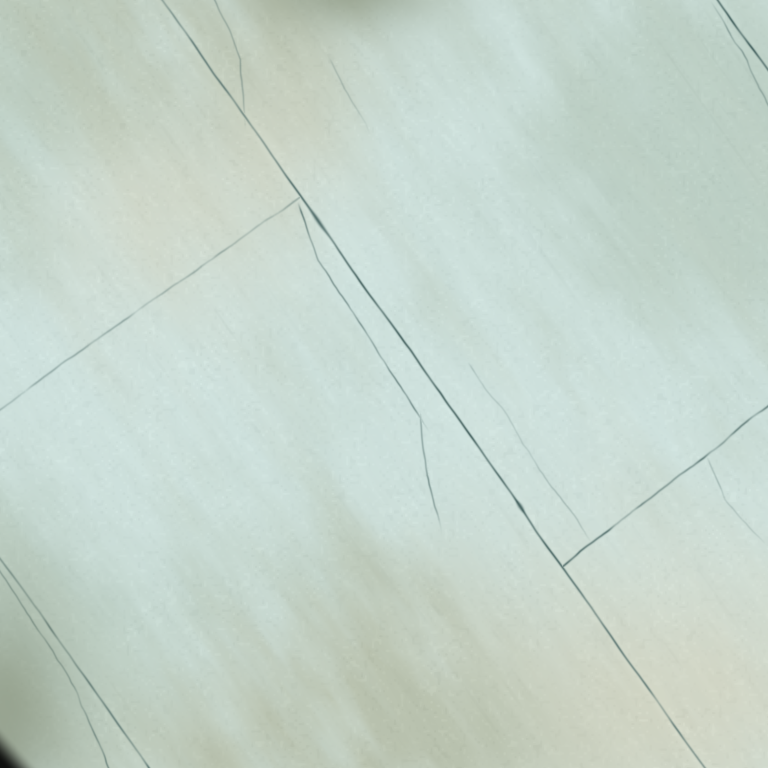
Give the GLSL for this texture, as a Shadertoy shader.

```glsl
#define PLANK_WIDTH 0.591
#define PLANK_LENGTH 1.18
#define JOINT_WIDTH 0.0016
#define CRACK_WIDTH 0.0014
#define GRAIN 0.034
#define COOL vec3(0.808, 0.882, 0.866)
#define SHADE vec3(0.738, 0.812, 0.772)
#define WARM vec3(0.825, 0.84, 0.775)
#define BEIGE vec3(0.725, 0.76, 0.685)
#define GROUT vec3(0.31, 0.42, 0.41)
#define STAIN vec3(0.53, 0.57, 0.48)

float hash(vec2 p) {
    return fract(sin(dot(p, vec2(127.1, 311.7))) * 43758.5453);
}

float noise(vec2 p) {
    vec2 i = floor(p), f = fract(p);
    f = f * f * (3.0 - 2.0 * f);
    return mix(mix(hash(i), hash(i + vec2(1, 0)), f.x),
               mix(hash(i + vec2(0, 1)), hash(i + vec2(1, 1)), f.x), f.y);
}

float fbm(vec2 p) {
    float sum = 0.0, amp = 0.5;
    for (int i = 0; i < 4; i++) {
        sum += amp * noise(p);
        p = p * 2.03 + 17.3;
        amp *= 0.5;
    }
    return sum / 0.9375;
}

// Soft round patch: 1 at the centre, fading outwards
float patchAt(vec2 p, vec2 centre, vec2 radius) {
    vec2 d = (p - centre) / radius;
    return exp(-dot(d, d));
}

// Soft line profile, never thinner than a pixel
float stroke(float dist, float width) {
    float w = max(width, 0.7 / iResolution.y);
    return exp(-dist * dist / (w * w));
}

// Crack along the plank; span is its start and end, kink the place where it bends
float crack(vec2 q, vec2 span, float start, float lean, float kink, float bend) {
    float path = start + lean * (q.y - span.x) + bend * max(q.y - kink, 0.0);
    float loose = smoothstep(span.x, span.x + 0.05, q.y);
    path += 0.010 * loose * (fbm(vec2(q.y * 18.0, start * 40.0)) - 0.5);
    float slope = lean + bend * step(kink, q.y);
    float ends = smoothstep(span.x - 0.008, span.x + 0.008, q.y)
               * (1.0 - smoothstep(span.y - 0.03, span.y + 0.01, q.y));
    float wear = 0.35 + 0.75 * noise(vec2(q.y * 55.0, start * 9.0));
    return stroke((q.x - path) * inversesqrt(1.0 + slope * slope), CRACK_WIDTH) * ends * wear;
}

void mainImage(out vec4 fragColor, in vec2 fragCoord) {
    vec2 p = fragCoord / iResolution.xy;
    // Plank frame: x across the boards, y along them
    vec2 q = vec2(dot(p, vec2(0.816, 0.577)), dot(p, vec2(0.577, -0.816)));

    // Broad colour patches
    float cloud = fbm(p * 5.0 + 3.0) - 0.5;
    float streak = fbm(q * vec2(22.0, 5.0) + 8.0) - 0.5;
    float shade = 0.02 + 0.8 * cloud + 0.75 * streak
                + 0.95 * patchAt(p, vec2(0.95, 0.83), vec2(0.27, 0.26))
                + 0.9 * patchAt(p, vec2(0.06, 0.18), vec2(0.22, 0.22))
                + 0.9 * patchAt(p, vec2(0.02, 0.9), vec2(0.26, 0.25))
                + 0.5 * patchAt(p, vec2(0.42, 0.24), vec2(0.18, 0.1));
    vec3 colour = mix(COOL, SHADE, smoothstep(0.0, 0.9, shade));
    float warm = patchAt(p, vec2(0.85, 0.08), vec2(0.34, 0.2))
               + 0.7 * patchAt(p, vec2(0.2, 0.73), vec2(0.14, 0.16))
               + 0.7 * patchAt(p, vec2(0.37, 0.86), vec2(0.09, 0.15)) + 0.3 * streak;
    colour = mix(colour, WARM, clamp(warm, 0.0, 1.0));
    float beige = patchAt(p, vec2(0.48, 0.14), vec2(0.21, 0.14))
                + 0.8 * patchAt(p, vec2(0.2, 0.97), vec2(0.27, 0.16))
                + 0.6 * patchAt(p, vec2(0.4, 0.0), vec2(0.35, 0.1));
    beige *= 1.0 + 1.2 * (streak + cloud);
    colour = mix(colour, BEIGE, clamp(beige, 0.0, 1.0));

    // Faint fibres along the boards and sparse surface speckle
    float fibre = noise(q * vec2(130.0, 22.0)) + noise(q * vec2(65.0, 10.0)) - 1.0;
    float bumps = noise(p * 210.0);
    float speckle = smoothstep(0.65, 1.0, bumps) - smoothstep(0.35, 0.0, bumps);
    float dark = smoothstep(0.8, 1.0, noise(q * vec2(110.0, 13.0))) * noise(p * 7.0);
    colour += GRAIN * (0.3 * fibre + 0.5 * speckle * (0.4 + noise(p * 30.0)) - 0.6 * dark);

    // Long and staggered cross joints
    float across = q.x - 0.158 + 0.005 * (fbm(vec2(q.y * 12.0, 2.0)) - 0.5);
    float row = floor(across / PLANK_WIDTH);
    float joint = floor(across / PLANK_WIDTH + 0.5);
    float sideDist = across - PLANK_WIDTH * joint;
    float tilt = 0.045 * mod(row, 2.0) * (q.x - 0.749);
    float along = q.y + 0.382 + tilt - 0.5 * PLANK_LENGTH * row;
    along += 0.005 * (fbm(q.xx * 14.0) - 0.5);
    float endDist = along - PLANK_LENGTH * floor(along / PLANK_LENGTH + 0.5);
    float wear = noise(vec2(q.y * 45.0, joint + 4.0));
    float centre = exp(-pow((q.y + 0.08) / 0.32, 4.0)) * step(0.5, joint);
    float chip = patchAt(vec2(q.y, 0.0), vec2(-0.341, 0.0), vec2(0.018))
               + patchAt(vec2(q.y, 0.0), vec2(0.113, 0.0), vec2(0.007));
    float side = stroke(sideDist, JOINT_WIDTH + 0.0010 * chip * step(0.5, joint))
               * clamp(0.36 + 0.28 * centre + 0.38 * wear + 0.3 * chip, 0.0, 1.0);
    float end = stroke(endDist, JOINT_WIDTH) * mix(0.32, 0.62, mod(row, 2.0))
              * (0.4 + 0.9 * noise(q.xx * 45.0));
    float line = max(side, end);

    // Veins and cracks
    line = max(line, 0.65 * crack(q, vec2(-0.372, -0.040), 0.740, -0.28, -0.30, 0.24));
    line = max(line, 0.60 * crack(q, vec2(-0.058, 0.078), 0.711, -0.58, 0.01, 0.20));
    line = max(line, 0.40 * crack(q, vec2(-0.700, -0.500), 0.815, -0.22, -0.572, -0.38));
    line = max(line, 0.25 * crack(q, vec2(-0.075, 0.201), 0.802, -0.015, 0.1, 0.0));
    line = max(line, 0.60 * crack(q, vec2(-0.230, 0.200), 0.149, -0.04, -0.03, -0.20));
    line = max(line, 0.42 * crack(q, vec2(-0.275, -0.050), 1.331, -0.06, -0.19, -0.12));
    line = max(line, 0.25 * crack(q, vec2(-0.504, -0.400), 0.883, -0.12, -0.45, 0.0));
    line = max(line, 0.25 * crack(q, vec2(0.205, 0.335), 0.984, -0.20, 0.26, 0.30));
    colour += 0.012 * stroke(sideDist, 0.008);
    colour = mix(colour, GROUT, line);

    // Smudge on the top edge and darkened lower left corner
    colour = mix(colour, STAIN, 0.7 * patchAt(p, vec2(0.45, 1.02), vec2(0.12, 0.055)));
    colour = mix(colour, STAIN, 0.75 * patchAt(p, vec2(0.0, 0.05), vec2(0.09, 0.17)));
    colour *= 1.0 - 0.9 * (1.0 - smoothstep(0.008, 0.05, p.x + 0.9 * p.y));
    fragColor = vec4(clamp(colour, 0.0, 1.0), 1.0);
}
```
